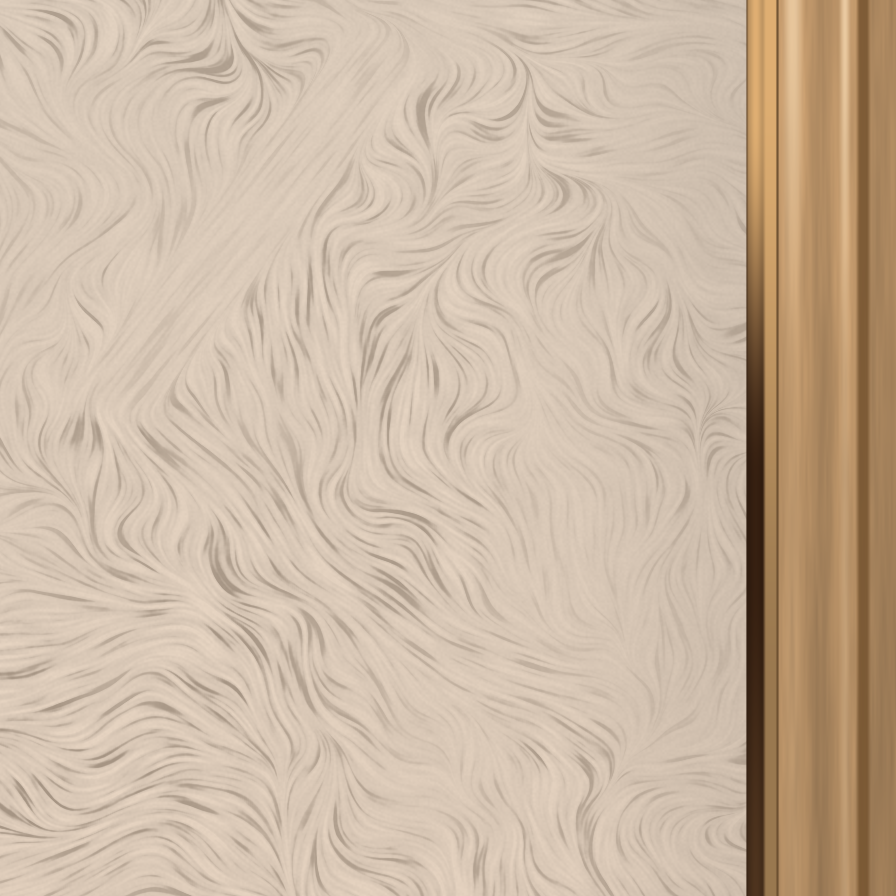
A WebGL 2 fragment shader for this texture:

```glsl
#version 300 es
precision highp float;
// Combed plaster wall beside a polished metal trim and a moulded wooden frame.
// The comb lines are noise averaged along a flow field (line integral
// convolution); the trim and the frame are profiles across x with grain.

#define WALL_EDGE 0.833
#define COMB_FREQ 270.0
#define COMB_STEP 0.0026
#define COMB_STEPS 11
#define SWIRL 1.75
#define RIDGE_CONTRAST 0.021
#define CREASE_DEPTH 0.25
#define GRAIN 0.022

uniform vec2 u_resolution;
out vec4 fragColor;

const float VERTICAL = -1.57;
const vec3 PLASTER = vec3(0.848, 0.782, 0.714);
const vec3 CREASE = vec3(0.40, 0.33, 0.26);
const vec3 GOLD = vec3(0.78, 0.61, 0.40);
const vec3 BRONZE = vec3(0.18, 0.105, 0.055);
const vec3 WOOD = vec3(0.73, 0.575, 0.405);
const vec3 GROOVE = vec3(0.45, 0.32, 0.18);
const vec3 SHINE = vec3(0.95, 0.83, 0.67);

float hash(vec2 p) {
    vec3 q = fract(p.xyx * 0.1031);
    q += dot(q, q.yzx + 33.33);
    return fract((q.x + q.y) * q.z);
}

float noise(vec2 p) {
    vec2 i = floor(p), f = fract(p);
    f = f * f * (3.0 - 2.0 * f);
    return mix(mix(hash(i), hash(i + vec2(1, 0)), f.x),
               mix(hash(i + vec2(0, 1)), hash(i + vec2(1, 1)), f.x), f.y);
}

float segment(vec2 p, vec2 a, vec2 b) {
    vec2 d = b - a;
    return length(p - a - d * clamp(dot(p - a, d) / dot(d, d), 0.0, 1.0));
}

// 1 inside [a, b], fading over w at both ends
float bar(float x, float a, float b, float w) {
    return smoothstep(a - w, a + w, x) * (1.0 - smoothstep(b - w, b + w, x));
}

// Soft regions of the wall
float smoothBand(vec2 p) {
    return 1.0 - smoothstep(0.035, 0.068, segment(p, vec2(0.15, 0.585), vec2(0.41, 0.92)));
}
float fallingBand(vec2 p) {
    return 1.0 - smoothstep(0.025, 0.085, segment(p, vec2(0.15, 0.54), vec2(0.64, 0.18)));
}
float middleBand(vec2 p) {
    return 1.0 - smoothstep(0.02, 0.10, segment(p, vec2(0.31, 0.70), vec2(0.53, 0.40)));
}
float lowerLeft(vec2 p) {
    return (1.0 - smoothstep(0.24, 0.36, p.x)) * (1.0 - smoothstep(0.32, 0.42, p.y));
}
float topStrip(vec2 p) {
    return smoothstep(0.90, 0.95, p.y) * smoothstep(0.16, 0.30, p.x);
}

// Direction of the comb at p
vec2 flow(vec2 p) {
    float swirl = (noise(p * 10.0 + 3.7) - 0.5) * 2.0 + (noise(p * 21.0 + 19.0) - 0.5) * 0.9;
    float fall = fallingBand(p), flat_ = max(lowerLeft(p), topStrip(p)), sweep = smoothBand(p);
    float angle = mix(VERTICAL, -1.08, middleBand(p));
    angle = mix(angle, -0.1, flat_);
    angle = mix(angle, -0.68, fall);
    float calm = max(max(fall * 0.75, flat_ * 0.5), middleBand(p) * 0.5);
    angle += swirl * SWIRL * (1.0 - calm);
    angle = mix(angle, -2.25, sweep);
    return vec2(cos(angle), sin(angle));
}

// Normalised ridge height: noise averaged both ways along the flow
float comb(vec2 p) {
    float sum = noise(p * COMB_FREQ), total = 1.0;
    for (int side = -1; side <= 1; side += 2) {
        vec2 q = p;
        for (int i = 1; i <= COMB_STEPS; i++) {
            q += flow(q) * COMB_STEP * float(side);
            float weight = 1.0 - 0.7 * float(i) / float(COMB_STEPS);
            sum += noise(q * COMB_FREQ) * weight;
            total += weight;
        }
    }
    return (sum / total - 0.5) / 0.062;
}

vec3 wall(vec2 p) {
    float ridge = comb(p), sweep = smoothBand(p);
    float strength = 0.35 + 0.75 * smoothstep(0.25, 0.75, noise(p * 8.0 + 41.0));
    strength += 0.35 * max(max(fallingBand(p), lowerLeft(p)), 0.6 * middleBand(p));
    strength *= mix(1.0, 0.7, smoothstep(0.45, 0.75, p.x)) * mix(1.0, 0.22, sweep);
    vec3 c = PLASTER + vec3(0.008, 0.0, -0.004) * (0.5 - p.y);
    c *= 1.0 - 0.05 * smoothstep(0.6, WALL_EDGE, p.x) + 0.012 * sweep;
    c *= 1.0 + RIDGE_CONTRAST * clamp(ridge, -2.5, 2.0) * (0.3 + 0.7 * strength);
    c = mix(c, CREASE, CREASE_DEPTH * strength * smoothstep(0.5, 2.4, -ridge));
    return c * (1.0 + GRAIN * (noise(p * 420.0) - 0.5));
}

vec3 frame(vec2 p, float px) {
    float x = p.x, y = p.y, w = max(0.0012, px);
    // Wood with vertical grain, brighter towards the top
    float grain = noise(vec2(x * 190.0, y * 7.0)) + 0.5 * noise(vec2(x * 430.0, y * 19.0)) - 0.75;
    vec3 c = WOOD * (0.95 + 0.10 * smoothstep(0.1, 0.9, y) + 0.09 * grain);
    float topLight = smoothstep(0.55, 1.0, y);
    c = mix(c, SHINE, bar(x, 0.877, 0.893, 0.006) * (0.1 + 0.65 * topLight));
    c = mix(c, SHINE, bar(x, 0.939, 0.947, 0.004) * (0.25 + 0.6 * topLight));
    c *= 1.0 - 0.12 * bar(x, 0.905, 0.928, 0.012);
    c = mix(c, GROOVE, bar(x, 0.957, 0.970, 0.003) * 0.85);
    c *= 1.0 - 0.12 * smoothstep(0.966, 0.974, x);
    // Inner gold lip and its dark seam
    vec3 lip = GOLD * mix(0.77, 1.12, smoothstep(0.2, 0.95, y));
    c = mix(lip, c, smoothstep(0.867 - w, 0.867 + w, x));
    c = mix(c, GROOVE * 0.8, bar(x, 0.8665, 0.869, w) * 0.8);
    // Metal trim reflecting light above and darkness below
    vec3 metal = mix(BRONZE, GOLD * 0.95, smoothstep(0.46, 0.88, y));
    metal = mix(metal, GOLD, 0.13 * (1.0 - smoothstep(0.0, 0.38, y)));
    metal *= 1.0 + 0.18 * bar(x, 0.839, 0.848, 0.004);
    c = mix(metal, c, smoothstep(0.853 - 2.0 * w, 0.853 + 2.0 * w, x));
    return mix(c, BRONZE, 0.6 * (1.0 - smoothstep(WALL_EDGE, WALL_EDGE + 0.003, x)));
}

void main() {
    vec2 p = gl_FragCoord.xy / u_resolution;
    float px = 1.0 / u_resolution.x;
    float cover = smoothstep(WALL_EDGE - px, WALL_EDGE + px, p.x);
    vec3 c = cover < 1.0 ? wall(p) : vec3(0.0);
    if (cover > 0.0) c = mix(c, frame(p, px), cover);
    fragColor = vec4(c, 1.0);
}
```
